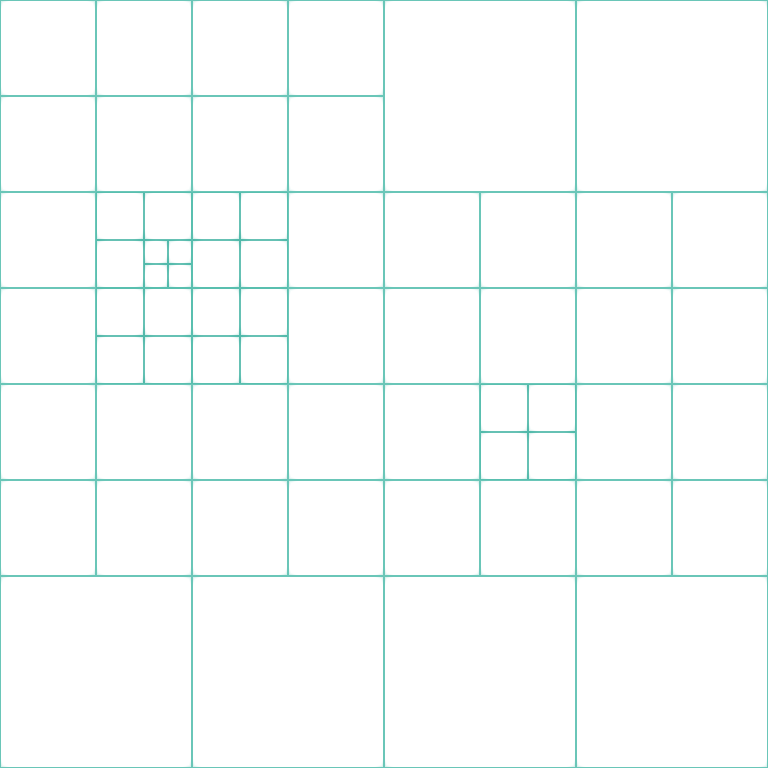
Write a three.js fragment shader that draws this pattern.

```glsl
varying vec2 vUv;

// 1 inside the rectangle from low to high
float inRect(vec2 p, vec2 low, vec2 high) {
  vec2 inside = step(low, p) * step(p, high);
  return inside.x * inside.y;
}

// Where the square grid is split to the given level
float splitMask(vec2 p, int level) {
  if (level == 0) return 1.0;
  if (level == 1) {
    return max(inRect(p, vec2(0.0, 0.25), vec2(1.0, 0.75)),
               inRect(p, vec2(0.0, 0.75), vec2(0.5, 1.0)));
  }
  if (level == 2) {
    return max(inRect(p, vec2(0.125, 0.5), vec2(0.375, 0.75)),
               inRect(p, vec2(0.625, 0.375), vec2(0.75, 0.5)));
  }
  return inRect(p, vec2(0.1875, 0.625), vec2(0.25, 0.6875));
}

// Distance to the nearest vertical and horizontal grid line
vec2 gridDistance(vec2 p, float size) {
  return abs(fract(p / size + 0.5) - 0.5) * size;
}

void main() {
  vec3 paper = vec3(1.0);
  vec3 teal = vec3(0.16, 0.68, 0.60);
  vec3 deepTeal = vec3(0.06, 0.62, 0.54);
  vec3 color = paper;
  float flare = 0.0;
  float size = 0.25;

  // Finer cells first fill in the gaps, coarse lines stay stronger
  float coarse = 0.0;
  float fine = 0.0;
  for (int level = 0; level < 4; level++) {
    vec2 d = gridDistance(vUv, size);
    float near = min(d.x, d.y);
    float far = max(d.x, d.y);
    float mask = splitMask(vUv, level);
    float width = level < 2 ? 0.00177 : 0.0016;
    float line = mask * (1.0 - smoothstep(0.0, width, near));
    if (level < 2) coarse = max(coarse, line);
    else fine = max(fine, line);

    // Star-shaped thickening where lines cross
    float star = 1.0 - smoothstep(0.0, 0.006, near + 0.3 * far);
    flare = max(flare, 0.3 * mask * star);
    size *= 0.5;
  }

  color = mix(color, teal, max(coarse, flare));
  color = mix(color, deepTeal, fine * (1.0 - coarse));
  gl_FragColor = vec4(color, 1.0);
}
```
